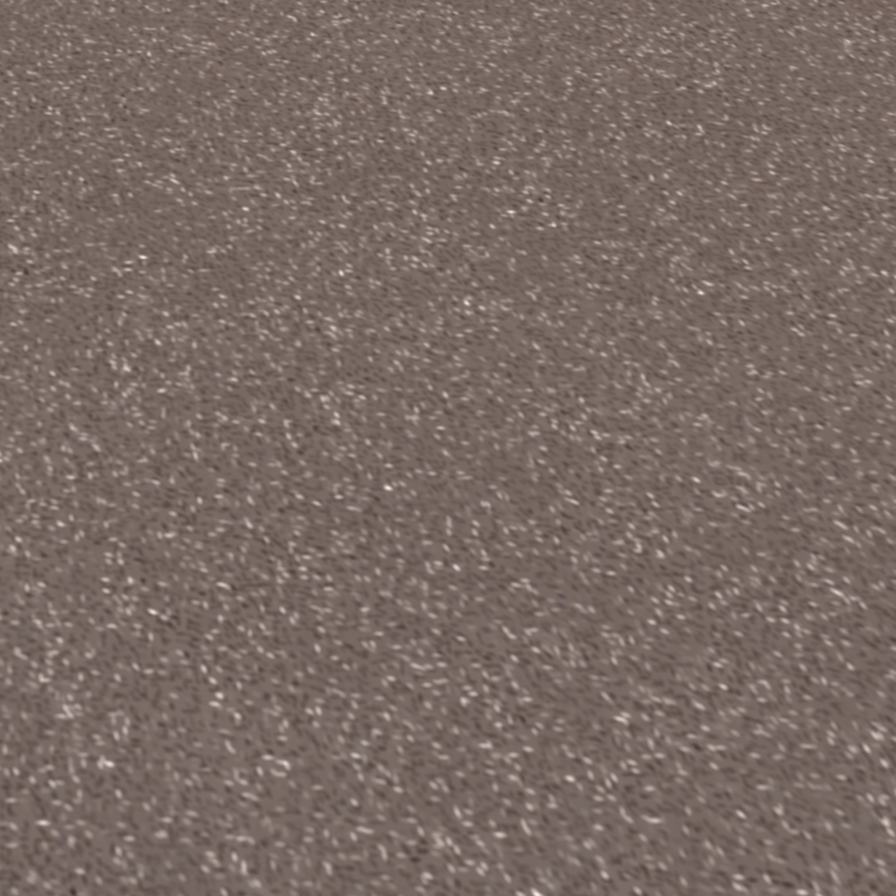
This texture is drawn by a WebGL 1 fragment shader. Its source:

```glsl
precision highp float;
// Short-pile carpet seen at a slant: slanted soft tufts, larger towards the viewer.
// A perspective map lays jittered cells on the floor; each cell holds one elliptical
// tuft, mostly a little dark, sometimes bright, gathered into loose clumps.
uniform vec2 u_resolution;

const vec3 BASE_COLOR = vec3(0.472, 0.414, 0.393);
const vec3 FAR_TINT = vec3(0.008, 0.005, 0.000);
const vec3 WARM_TINT = vec3(0.012, 0.000, -0.014);
const float CELLS_ACROSS = 105.0;         // tufts along the near edge
const float RECESSION = 0.36;             // strength of the perspective
const float TUFT_ANGLE = -0.65;           // main lean, in radians
const float ANGLE_SPREAD = 1.3;
const vec2 TUFT_RADIUS = vec2(1.0, 0.55); // in cells
const float BRIGHT_GAIN = 0.35;
const float DARK_OFFSET = 0.070;
const float CLUMP_SIZE = 4.5;             // in cells
const float PATCH_SIZE = 17.0;            // in cells
const float SOFTNESS = 0.0006;            // sample offset, in canvas units

float hash1(vec2 p) {
  vec3 q = fract(vec3(p.xyx) * 0.1031);
  q += dot(q, q.yzx + 33.33);
  return fract((q.x + q.y) * q.z);
}

vec3 hash3(vec2 p) {
  vec3 q = fract(vec3(p.xyx) * vec3(0.1031, 0.1030, 0.0973));
  q += dot(q, q.yxz + 33.33);
  return fract((q.xxy + q.yzz) * q.zyx);
}

float valueNoise(vec2 p) {
  vec2 cell = floor(p);
  vec2 f = fract(p);
  f = f * f * (3.0 - 2.0 * f);
  float low = mix(hash1(cell), hash1(cell + vec2(1.0, 0.0)), f.x);
  float high = mix(hash1(cell + vec2(0.0, 1.0)), hash1(cell + 1.0), f.x);
  return mix(low, high, f.y);
}

// Canvas position to floor position, measured in cells
vec2 floorPosition(vec2 uv) {
  float depth = 1.0 / (1.0 - RECESSION * uv.y);
  return CELLS_ACROSS * vec2((uv.x - 0.5) * depth, depth / RECESSION);
}

// Sum of the tufts around p: brightness in x, warmth in y
vec2 tufts(vec2 p) {
  vec2 home = floor(p);
  vec2 sum = vec2(0.0);
  for (int j = -1; j <= 1; j++) {
    for (int i = -1; i <= 1; i++) {
      vec2 cell = home + vec2(float(i), float(j));
      vec3 place = hash3(cell);
      vec3 look = hash3(cell + 71.7);
      float angle = TUFT_ANGLE + ANGLE_SPREAD * (place.z - 0.5);
      vec2 along = vec2(cos(angle), sin(angle));
      vec2 d = p - cell - place.xy;
      vec2 r = vec2(dot(d, along), dot(d, vec2(-along.y, along.x))) / TUFT_RADIUS;
      float body = max(0.0, 1.0 - dot(r, r));
      float level = BRIGHT_GAIN * pow(look.x, 4.0) - DARK_OFFSET;
      sum += body * body * vec2(level, look.y - 0.5);
    }
  }
  return sum;
}

void main() {
  vec2 uv = gl_FragCoord.xy / u_resolution.y;

  // Four nearby samples soften the pile
  vec2 pile = vec2(0.0);
  for (int k = 0; k < 4; k++) {
    float side = mod(float(k), 2.0);
    float row = floor(float(k) / 2.0);
    vec2 offset = (vec2(side, row) * 2.0 - 1.0) * SOFTNESS;
    pile += 0.25 * tufts(floorPosition(uv + offset));
  }

  // Clumps strengthen some tufts; wide patches shade the floor
  vec2 p = floorPosition(uv);
  float clump = valueNoise(p / CLUMP_SIZE);
  float patches = valueNoise(p / PATCH_SIZE + 9.0);
  float contrast = mix(0.65, 1.35, clump) * mix(1.05, 0.9, uv.y);
  float shade = pile.x * contrast + 0.022 * (clump - 0.5) + 0.014 * (patches - 0.5);

  vec3 color = BASE_COLOR + shade + FAR_TINT * uv.y + WARM_TINT * pile.y;
  gl_FragColor = vec4(clamp(color, 0.0, 1.0), 1.0);
}
```
